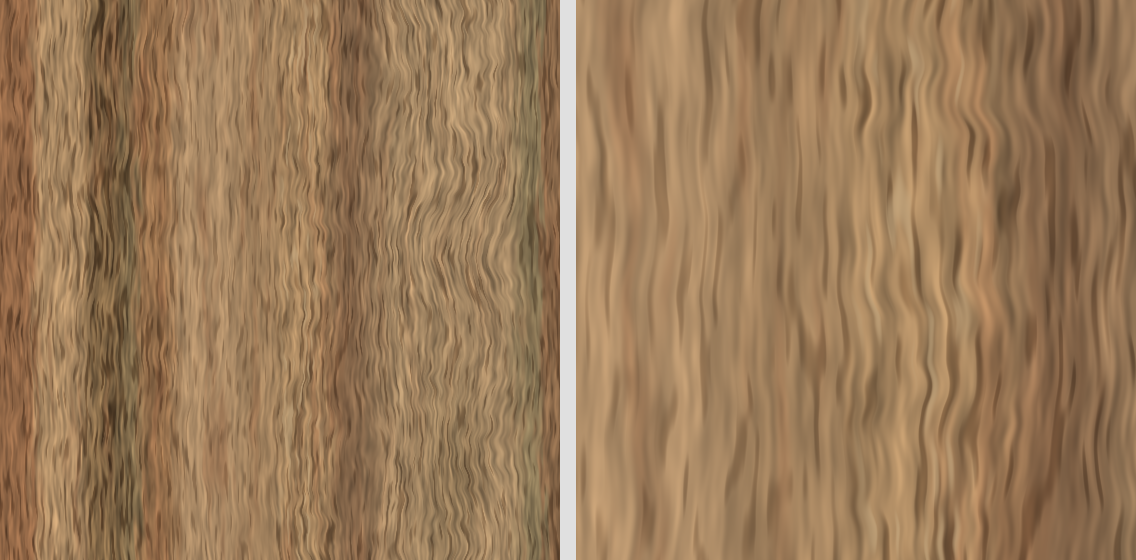
Left: the whole. Right: its middle third, enlarged.
Write a WebGL 2 fragment shader that draws this texture.

```glsl
#version 300 es
precision highp float;
// Straight-sawn hardwood: soft vertical colour bands, each with its own grain.
// Thin staggered fibres and pores are drawn along coordinates that are bent
// first, so that the grain leans, ripples and swirls around a small knot.

uniform vec2 u_resolution;
out vec4 fragColor;

float hash(vec2 p) {
  return fract(sin(dot(p, vec2(127.1, 311.7))) * 43758.545);
}

float noise(vec2 p) {
  vec2 i = floor(p), f = fract(p);
  f = f * f * (3.0 - 2.0 * f);
  return mix(mix(hash(i), hash(i + vec2(1, 0)), f.x),
             mix(hash(i + vec2(0, 1)), hash(i + vec2(1, 1)), f.x), f.y);
}

// One fibre column, shifted lengthwise by a random amount
float strand(float column, float y) {
  y += 17.0 * hash(vec2(column, 0.5));
  float i = floor(y);
  return mix(hash(vec2(column, i)), hash(vec2(column, i + 1.0)), smoothstep(0.0, 1.0, y - i));
}

// Staggered fibres: neighbouring columns start and end at different heights
float fibres(vec2 p) {
  float i = floor(p.x);
  return mix(strand(i, p.y), strand(i + 1.0, p.y), smoothstep(0.0, 1.0, p.x - i));
}

// Soft mask that is 1 between left and right
float band(float x, float left, float right, float soft) {
  return smoothstep(left - soft, left + soft, x)
       - smoothstep(right - soft, right + soft, x);
}

// Bends the straight grain: a gentle lean, then swirl and ripple where curly
vec2 bendGrain(vec2 uv, float curl, float swirl) {
  vec2 g = uv;
  g.x += 0.012 * (noise(uv * vec2(10.0, 9.0)) - 0.5);
  g.x += 0.007 * (noise(uv * vec2(26.0, 24.0) + 6.3) - 0.5);
  g.x += 0.050 * swirl * (noise(uv * vec2(5.0, 6.0) + 3.7) - 0.5);
  vec2 k = (uv - vec2(0.775, 0.82)) / vec2(0.055, 0.11);
  g.x += 0.024 * k.x * exp(-dot(k, k));
  g.x += 0.0065 * curl * (noise(uv * vec2(18.0, 46.0) + 8.1) - 0.5);
  g.x += 0.0025 * curl * (noise(uv * vec2(30.0, 80.0) + 1.9) - 0.5);
  return g;
}

vec3 bandColour(float x) {
  vec3 c = vec3(0.58, 0.41, 0.28);
  c = mix(c, vec3(0.67, 0.54, 0.39), smoothstep(0.045, 0.075, x));
  c = mix(c, vec3(0.51, 0.405, 0.275), smoothstep(0.135, 0.175, x));
  c = mix(c, vec3(0.50, 0.42, 0.295), smoothstep(0.20, 0.235, x));
  c = mix(c, vec3(0.59, 0.44, 0.30), smoothstep(0.235, 0.26, x));
  c = mix(c, vec3(0.68, 0.55, 0.405), smoothstep(0.295, 0.335, x));
  c = mix(c, vec3(0.63, 0.505, 0.365), smoothstep(0.40, 0.46, x));
  c = mix(c, vec3(0.65, 0.52, 0.37), smoothstep(0.48, 0.51, x));
  c = mix(c, vec3(0.52, 0.40, 0.29), smoothstep(0.57, 0.62, x));
  c = mix(c, vec3(0.65, 0.535, 0.395), smoothstep(0.63, 0.72, x));
  c = mix(c, vec3(0.54, 0.47, 0.34), smoothstep(0.90, 0.95, x));
  return mix(c, vec3(0.54, 0.41, 0.29), smoothstep(0.962, 0.975, x));
}

void main() {
  vec2 uv = gl_FragCoord.xy / u_resolution;

  // Character of the grain across the board
  float curlyStrip = band(uv.x, 0.50, 0.60, 0.02);
  float curlyField = band(uv.x, 0.67, 0.92, 0.05);
  float darkStrip = band(uv.x, 0.155, 0.245, 0.02);
  float smoothStrip = band(uv.x, 0.32, 0.49, 0.02);
  float curl = 0.2 + 0.8 * max(curlyStrip, curlyField);
  vec2 g = bendGrain(uv, curl, curlyField);

  // Bands with ragged, slightly wandering edges
  float edge = uv.x + 0.024 * (fibres(g * vec2(170.0, 16.0)) - 0.5)
             + 0.014 * (noise(vec2(uv.x * 6.0, uv.y * 3.0)) - 0.5);
  vec3 colour = bandColour(edge);

  // Streaks of tone, with reddish stains and an olive plume
  colour *= 1.0 + 0.10 * (fibres(g * vec2(60.0, 2.2)) - 0.5);
  float red = 0.6 * fibres(g * vec2(42.0, 3.5) + 21.0) + 0.4 * fibres(g * vec2(130.0, 12.0));
  float redZone = 0.45 + 0.3 * band(uv.x, 0.24, 0.33, 0.02) - 0.3 * curlyField;
  colour = mix(colour, vec3(0.55, 0.375, 0.255), redZone * smoothstep(0.5, 0.85, red));
  vec2 plume = (uv - vec2(0.79 + 0.03 * noise(uv * 7.0), 0.16)) / vec2(0.05, 0.17);
  colour = mix(colour, vec3(0.48, 0.40, 0.28), 0.5 * exp(-dot(plume, plume)));

  // Fine fibres at three scales
  float fibre = 0.42 * fibres(g * vec2(215.0, 15.0))
              + 0.36 * fibres(g * vec2(270.0, 30.0) + 40.0)
              + 0.22 * fibres(g * vec2(340.0, 55.0) + 90.0);
  float contrast = 0.62 - 0.22 * smoothStrip + 0.28 * darkStrip + 0.12 * curl;
  colour *= 1.0 + contrast * (fibre - 0.5);

  // Thin dark pores, densest in the dark strip and around the knot
  vec2 knot = (uv - vec2(0.775, 0.80)) / vec2(0.035, 0.06);
  float density = 0.09 * darkStrip - 0.03 * smoothStrip + 0.10 * exp(-dot(knot, knot));
  float pore = fibres(g * vec2(240.0, 24.0) + 330.0);
  pore = smoothstep(0.60, 0.88, pore + density);
  colour *= 1.0 - vec3(0.27, 0.31, 0.35) * pore * (0.85 - 0.2 * smoothStrip + 0.3 * darkStrip);

  // Pale glints along the curly strip and faintly over the field
  float glint = smoothstep(0.66, 0.92, fibres(g * vec2(200.0, 22.0) + 570.0));
  float shine = 0.6 * band(uv.x, 0.50, 0.575, 0.018) + 0.22 * curlyField;
  colour = mix(colour, vec3(0.78, 0.67, 0.51), glint * shine);

  fragColor = vec4(clamp(colour, 0.0, 1.0), 1.0);
}
```
